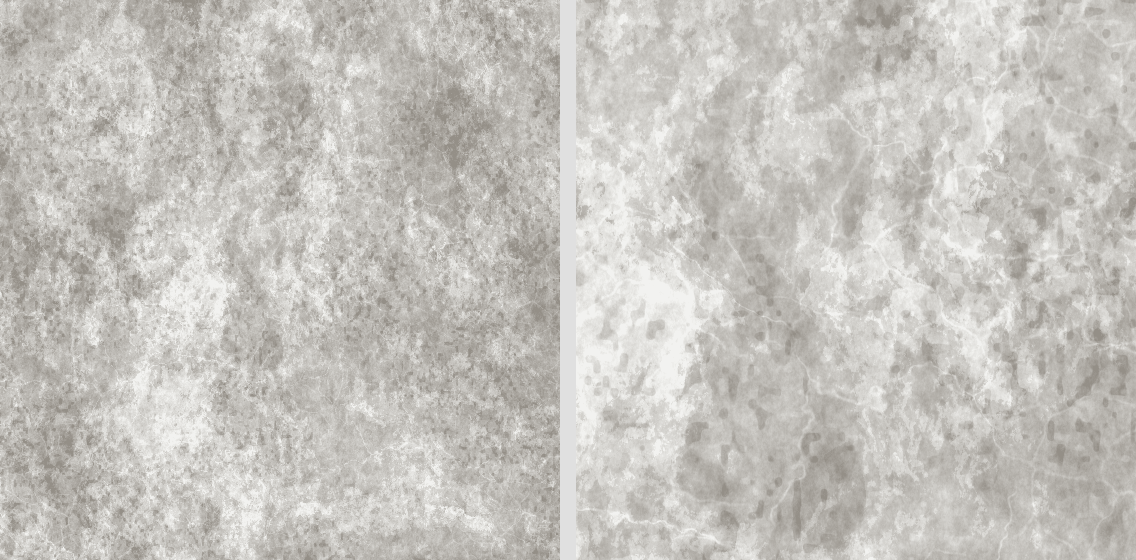
Left, the full canvas; right, a detail of the centre.
This texture is drawn by a WebGL 1 fragment shader. Its source:

```glsl
precision highp float;
// Weathered grey marble: torn pale sheets, oval clasts, fine cracks and pits.
uniform vec2 u_resolution;

const vec3 SHADE = vec3(0.58, 0.56, 0.53);
const vec3 CHALK = vec3(0.95, 0.95, 0.94);

float hash(vec2 p) {
  vec3 q = fract(p.xyx * 0.1031);
  q += dot(q, q.yzx + 33.33);
  return fract((q.x + q.y) * q.z);
}

vec2 hash2(vec2 p) {
  return vec2(hash(p), hash(p + 47.3));
}

float noise(vec2 p) {
  vec2 i = floor(p), f = fract(p);
  f = f * f * (3.0 - 2.0 * f);
  float low = mix(hash(i), hash(i + vec2(1.0, 0.0)), f.x);
  float high = mix(hash(i + vec2(0.0, 1.0)), hash(i + 1.0), f.x);
  return mix(low, high, f.y);
}

// Layered noise around 0.5; gain sets how rough it is.
float fbm(vec2 p, float gain) {
  float sum = 0.0, total = 0.0, weight = 1.0;
  for (int i = 0; i < 6; i++) {
    sum += weight * noise(p);
    total += weight;
    weight *= gain;
    p = mat2(1.6, 1.2, -1.2, 1.6) * p + 13.7;
  }
  return sum / total;
}

// Cellular noise: nearest distance, second distance, cell value.
vec3 cells(vec2 p) {
  vec2 base = floor(p);
  vec3 best = vec3(9.0, 9.0, 0.0);
  for (int y = -1; y <= 1; y++) {
    for (int x = -1; x <= 1; x++) {
      vec2 id = base + vec2(float(x), float(y));
      float d = length(id + hash2(id) - p);
      if (d < best.x) best = vec3(d, best.x, hash(id + 91.7));
      else best.y = min(best.y, d);
    }
  }
  return best;
}

// Thin lines along cell borders, width in canvas units.
float cracks(vec2 p, float scale, float width) {
  vec3 c = cells(p * scale);
  return 1.0 - smoothstep(0.0, width * scale, c.y - c.x);
}

// Dark ovals inside a share of the cells.
float clasts(vec2 p, vec2 scale, float share) {
  vec3 c = cells(p * scale);
  return step(1.0 - share, c.z) * (1.0 - smoothstep(0.36, 0.42, c.x));
}

// Soft band around the segment from a to b.
float band(vec2 p, vec2 a, vec2 b, float width) {
  vec2 ab = b - a;
  float h = clamp(dot(p - a, ab) / dot(ab, ab), 0.0, 1.0);
  float d = length(p - a - ab * h) / width;
  return exp(-d * d);
}

void main() {
  vec2 uv = gl_FragCoord.xy / u_resolution;
  vec2 warp = vec2(fbm(uv * 7.0 + 3.1, 0.6), fbm(uv * 7.0 + 28.4, 0.6)) - 0.5;
  vec2 ragged = uv + 0.14 * warp;

  // Upright grain on the left leans into a diagonal on the right.
  float right = smoothstep(0.5, 0.95, uv.x);
  vec2 grain = ragged + vec2(0.6 * right * (uv.y - 0.5), 0.0);

  // Main pale seams
  float seams = band(ragged, vec2(0.28, 0.22), vec2(0.34, 0.62), 0.05);
  seams += band(ragged, vec2(0.42, 0.26), vec2(0.56, 0.46), 0.035);
  seams += band(ragged, vec2(0.56, 0.46), vec2(0.64, 0.75), 0.022);
  seams += band(ragged, vec2(0.58, 0.38), vec2(0.87, 0.02), 0.035);
  seams += band(ragged, vec2(0.93, 1.0), vec2(1.0, 0.9), 0.04);

  // Clouds and torn sheets with crumbled edges
  float mottle = fbm(uv * vec2(64.0, 48.0), 0.85) - 0.5;
  float cloud = fbm(grain * vec2(8.0, 5.0) + 5.2, 0.6);
  float sheet = fbm(grain * vec2(14.0, 8.0) + 61.0, 0.72);
  sheet += 0.1 * seams - 0.04 * right + 0.3 * mottle;
  float pale = smoothstep(0.485, 0.525, sheet);
  float chalk = smoothstep(0.62, 0.655, sheet);
  float rim = 1.0 - smoothstep(0.0, 0.012, abs(sheet - 0.57));

  // Pits and flecks
  float pitted = smoothstep(0.38, 0.56, fbm(uv * 9.0 + 82.0, 0.55));
  float pits = pitted * smoothstep(0.66, 0.8, noise(uv * vec2(185.0, 150.0)));
  float flecks = smoothstep(0.78, 0.9, noise(uv * 150.0 + 17.0));

  // Clasts and cracks
  vec2 shaken = uv + 0.035 * warp;
  float ovals = clasts(shaken + 0.3, vec2(19.0, 12.0), 0.16);
  ovals += 0.7 * clasts(shaken + 2.1, vec2(42.0, 30.0), 0.18);
  float open = smoothstep(0.48, 0.62, fbm(uv * 6.0 + 40.0, 0.6));
  float veined = smoothstep(0.42, 0.56, fbm(uv * 8.0 + 11.0, 0.6));
  float veins = open * cracks(grain, 9.0, 0.0035);
  veins += 0.7 * veined * cracks(shaken + 0.04 * warp, 26.0, 0.0035);

  float tone = 0.42 + 0.85 * (cloud - 0.5) - 0.07 * right;
  tone += 0.15 * pale + 0.17 * chalk + 0.06 * rim + 0.04 * seams;
  tone += 0.9 * mottle + 0.22 * veins + 0.13 * flecks;
  tone -= 0.24 * pits + 0.16 * ovals * (1.0 - 0.6 * chalk);
  gl_FragColor = vec4(mix(SHADE, CHALK, clamp(tone, 0.0, 1.0)), 1.0);
}
```
